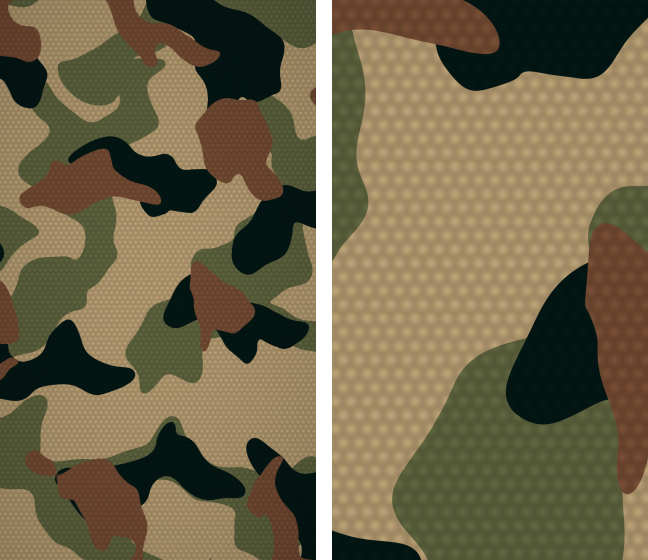
Left, the full canvas; right, a detail of the centre.
A Shadertoy shader for this pattern:

```glsl
// Woodland camouflage: green, black and brown layers over sand.
// Each layer scatters three-limbed blobs over staggered cells, melts them together
// and warps their outline with gradient noise; a fine hexagonal weave covers all.

const float TAU = 6.2831853;
const vec3 SAND  = vec3(0.64, 0.55, 0.40);
const vec3 GREEN = vec3(0.33, 0.35, 0.22);
const vec3 BLACK = vec3(0.01, 0.08, 0.07);
const vec3 BROWN = vec3(0.41, 0.265, 0.18);

vec2 hash2(vec2 p) {
    vec3 q = fract(p.xyx * vec3(0.1031, 0.1030, 0.0973));
    q += dot(q, q.yzx + 33.33);
    return fract((q.xx + q.yz) * q.zy);
}

vec2 unitVector(float angle) {
    return vec2(cos(angle), sin(angle));
}

float cornerSlope(vec2 corner, vec2 offset) {
    return dot(unitVector(TAU * hash2(corner).x), offset);
}

float gradientNoise(vec2 p) {
    vec2 i = floor(p), f = fract(p);
    vec2 u = f * f * f * (f * (f * 6.0 - 15.0) + 10.0);
    vec2 e = vec2(1.0, 0.0);
    float low  = mix(cornerSlope(i, f), cornerSlope(i + e, f - e), u.x);
    float high = mix(cornerSlope(i + e.yx, f - e.yx), cornerSlope(i + e.xx, f - e.xx), u.x);
    return mix(low, high, u.y);
}

vec2 noiseOffset(vec2 p, float seed) {
    return vec2(gradientNoise(p + seed), gradientNoise(p + seed + 41.7));
}

// Broad bends plus smaller ripples along the outline
vec2 warp(vec2 p, float seed) {
    return p + 0.11 * noiseOffset(p * 5.0, seed) + 0.05 * noiseOffset(p * 12.0, seed + 17.3);
}

float smoothMin(float a, float b, float k) {
    float h = max(k - abs(a - b), 0.0) / k;
    return min(a, b) - 0.25 * h * h * k;
}

// Limb from the origin to tip, its radius changing along the way
float taperedLimb(vec2 p, vec2 tip, float rootRadius, float tipRadius) {
    float h = clamp(dot(p, tip) / dot(tip, tip), 0.0, 1.0);
    return length(p - tip * h) - mix(rootRadius, tipRadius, h);
}

// Two long limbs and a short side limb; tilt is the largest lean from horizontal
float limbedBlob(vec2 p, vec2 id, float reach, float radius, float tilt) {
    vec2 lean = hash2(id + 5.0) * 2.0 - 1.0;
    vec2 size = hash2(id + 11.0);
    float angle = lean.x * tilt;
    vec2 tipA = unitVector(angle) * reach * mix(0.8, 1.2, size.x);
    vec2 tipB = -unitVector(angle + lean.y * 1.1) * reach * mix(1.2, 0.8, size.x);
    vec2 tipC = unitVector(angle + sign(lean.y) * 1.6) * reach * 0.65;
    float a = taperedLimb(p, tipA, radius, radius * mix(0.65, 1.25, size.y));
    float b = taperedLimb(p, tipB, radius, radius * mix(1.25, 0.65, size.y));
    float c = taperedLimb(p, tipC, radius * 0.8, radius * 0.7);
    return smoothMin(smoothMin(a, b, 0.02), c, 0.02);
}

// Signed distance to one layer of scattered blobs
float blobLayer(vec2 p, vec2 cell, float reach, float radius, float tilt, float seed) {
    vec2 q = warp(p, seed);
    float row = floor(q.y / cell.y);
    float dist = 1.0;
    for (int j = -1; j <= 1; j++) {
        float y = row + float(j);
        float stagger = 0.5 * mod(y, 2.0);
        float column = floor(q.x / cell.x - stagger);
        for (int i = -1; i <= 1; i++) {
            vec2 id = vec2(column + float(i), y);
            vec2 jitter = 0.36 * (hash2(id + seed) - 0.5);
            vec2 centre = (id + vec2(stagger, 0.0) + 0.5 + jitter) * cell;
            dist = smoothMin(dist, limbedBlob(q - centre, id + seed, reach, radius, tilt), 0.02);
        }
    }
    return dist;
}

// Edge width follows the warped distance so every outline stays equally crisp
vec3 paint(vec3 under, vec3 ink, float dist, float pixel) {
    float slope = length(vec2(dFdx(dist), dFdy(dist)));
    float edge = 0.7 * clamp(slope, 0.4 * pixel, 2.5 * pixel);
    return mix(under, ink, smoothstep(edge, -edge, dist));
}

// Hexagonal dots as three crossed waves, zero on average
float weave(vec2 p, float spacing) {
    vec2 k = p * TAU / (spacing * 0.866);
    float side = 0.866 * k.x;
    return (cos(k.y) + cos(side + 0.5 * k.y) + cos(side - 0.5 * k.y)) / 3.0;
}

void mainImage(out vec4 fragColor, in vec2 fragCoord) {
    vec2 p = fragCoord / iResolution.y;
    vec2 centred = fragCoord / iResolution.xy - 0.5;
    float pixel = 1.0 / iResolution.y;

    // Layers from back to front: cell, reach, radius, tilt, seed
    vec3 color = SAND;
    color = paint(color, GREEN, blobLayer(p, vec2(0.36, 0.28), 0.180, 0.050, 0.7, 23.0), pixel);
    color = paint(color, BLACK, blobLayer(p, vec2(0.40, 0.26), 0.092, 0.042, 0.35, 61.0), pixel);
    color = paint(color, BROWN, blobLayer(p, vec2(0.30, 0.27), 0.085, 0.031, 1.2, 97.0), pixel);

    // Fabric dots and a gentle darkening toward the corners
    color *= 1.0 + 0.12 * weave(p, 0.0095);
    color *= 1.03 - 0.3 * dot(centred, centred);
    fragColor = vec4(color, 1.0);
}
```
